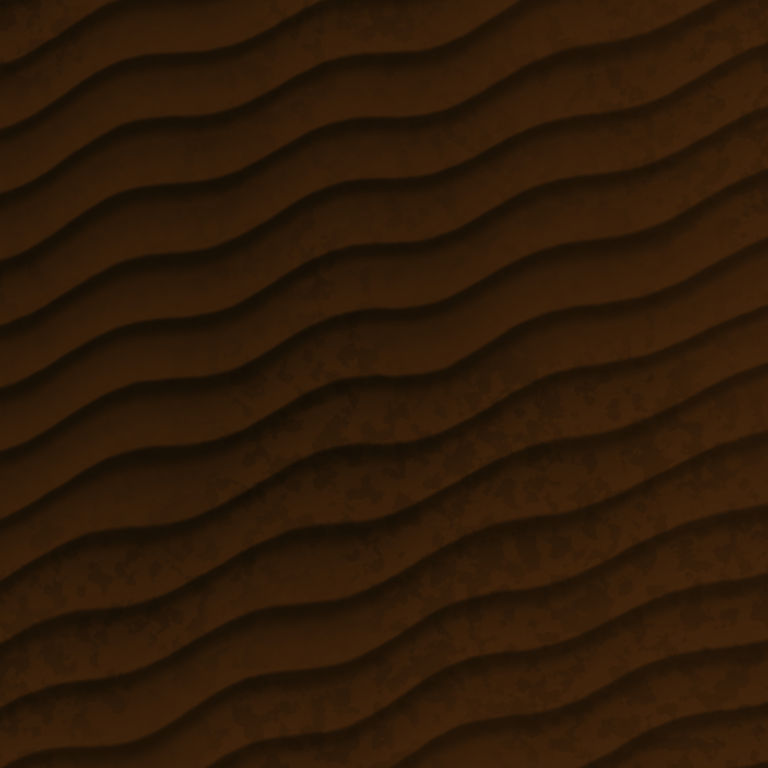
Reproduce this texture procedurally as a Shadertoy shader.

```glsl
float hash(vec2 p) {
    p = fract(p * vec2(0.1031, 0.1137));
    p += dot(p, p.yx + 33.33);
    return fract((p.x + p.y) * p.x * 17.0);
}

float noise(vec2 p) {
    vec2 i = floor(p), f = fract(p);
    f = f * f * (3.0 - 2.0 * f);
    return mix(mix(hash(i), hash(i + vec2(1, 0)), f.x),
               mix(hash(i + vec2(0, 1)), hash(i + vec2(1, 1)), f.x), f.y);
}

float fbm(vec2 p) {
    float sum = 0.0, amp = 0.5;
    for (int i = 0; i < 4; i++) {
        sum += amp * noise(p);
        p = mat2(1.6, 1.2, -1.2, 1.6) * p + 7.3;
        amp *= 0.5;
    }
    return sum / 0.9375;
}

// Vertical displacement of the ridges
float ridgeBend(vec2 p) {
    float shift = 0.4 * smoothstep(0.42, 0.12, p.y - 0.15 * p.x);
    float bend = 0.013 * cos(6.2832 * (3.57 * (p.x - 0.155) + shift));
    bend *= mix(1.0, 0.55, smoothstep(0.5, 1.0, p.x));
    bend += 0.018 * (smoothstep(0.2, 0.45, p.y) - 0.5) * smoothstep(0.6, 0.2, p.x);
    bend += 0.016 * (noise(p * vec2(5.0, 8.0) + 3.0) - 0.5);
    return bend + 0.003 * (fbm(p * 45.0) - 0.5);
}

void mainImage(out vec4 fragColor, in vec2 fragCoord) {
    vec2 p = fragCoord / iResolution.xy;

    // Depth below the nearest ridge above: 0 at the crest, 1 at the next
    float depth = 1.0 - fract((p.y - 0.35 * p.x - ridgeBend(p) - 0.497) * 11.9);

    // Broad light, dimmest left of centre
    float light = smoothstep(0.1, 0.9, length(p - vec2(0.2, 0.6)));
    light = clamp(light + 0.3 * (fbm(p * 3.0) - 0.5), 0.0, 1.0);

    // Slope brightens downward, then drops into the next crest
    float slope = smoothstep(0.1, 0.88, depth) * smoothstep(1.0, 0.91, depth);
    float shade = 0.37 + 0.26 * light + mix(0.29, 0.2, light) * slope;

    // Dark crest with a crisp upper edge and a soft lower one
    float width = mix(0.25, 0.38, noise(p * 6.0 + 20.0));
    float crest = max(smoothstep(width, 0.05, depth), smoothstep(0.9, 1.0, depth));
    shade = mix(shade, 0.03 + 0.2 * light, crest * mix(0.95, 0.8, light));

    // Patchy dark grain
    float patches = smoothstep(0.3, 0.65, fbm(p * 5.0 + 11.0) + 0.3 * (light - 0.4));
    float grain = smoothstep(0.48, 0.62, fbm(p * 65.0));
    shade -= 0.16 * grain * mix(0.2, 1.0, patches) * (1.0 - 0.6 * crest);
    shade += 0.03 * (noise(p * 170.0) - 0.5);

    vec3 umber = vec3(0.085, 0.055, 0.018);
    vec3 sienna = vec3(0.285, 0.153, 0.047);
    fragColor = vec4(mix(umber, sienna, clamp(shade, 0.0, 1.0)), 1.0);
}
```
